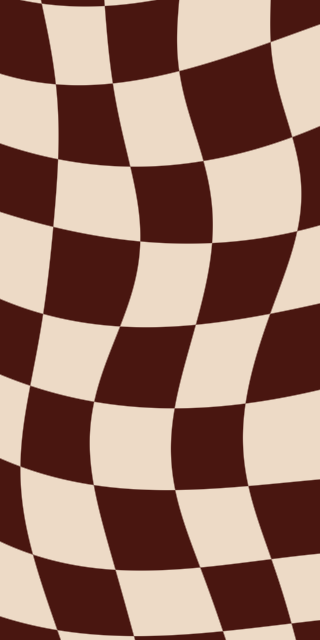
Give the GLSL for this pattern, as a Shadertoy shader.

```glsl
const vec3 CREAM = vec3(0.93, 0.855, 0.775);
const vec3 BROWN = vec3(0.286, 0.086, 0.063);
const float PI = 3.14159265;
const int ROWS = 9;
const int COLUMNS = 4;

// Row edges: left height, right height, sag, skew
const vec4 ROW_SHAPE[ROWS] = vec4[ROWS](
    vec4(-0.008, -0.078, 0.167, 0.046),
    vec4(0.115, 0.038, 0.167, 0.065),
    vec4(0.224, 0.197, 0.195, 0.007),
    vec4(0.331, 0.352, 0.152, -0.012),
    vec4(0.467, 0.474, 0.162, 0.043),
    vec4(0.585, 0.609, 0.163, 0.021),
    vec4(0.716, 0.749, 0.133, 0.055),
    vec4(0.846, 0.865, 0.142, 0.075),
    vec4(0.963, 0.969, 0.109, 0.047));

// Column edges: top, bottom, then the two lowest wave amplitudes
const vec4 COLUMN_SWAY[COLUMNS] = vec4[COLUMNS](
    vec4(0.128, 0.190, -0.039, 0.073),
    vec4(0.326, 0.422, -0.015, 0.082),
    vec4(0.560, 0.706, -0.040, 0.078),
    vec4(0.846, 0.925, -0.048, 0.093));

// Column edges: amplitudes of waves three to six
const vec4 COLUMN_RIPPLE[COLUMNS] = vec4[COLUMNS](
    vec4(-0.008, 0.005, 0.004, -0.001),
    vec4(-0.021, -0.024, 0.003, 0.002),
    vec4(-0.026, -0.023, -0.003, -0.005),
    vec4(-0.006, -0.025, -0.006, -0.006));

// Cubic arc across the canvas
float rowEdge(float x, vec4 shape) {
    float arch = x * (1.0 - x);
    return mix(shape.x, shape.y, x) + arch * (shape.z + shape.w * (1.0 - 2.0 * x));
}

// Slanted line with a short sine series
float columnEdge(float y, vec4 sway, vec4 ripple) {
    float sum = mix(sway.x, sway.y, y);
    sum += dot(sway.zw, sin(PI * y * vec2(1.0, 2.0)));
    return sum + dot(ripple, sin(PI * y * vec4(3.0, 4.0, 5.0, 6.0)));
}

// Smoothed sign of a signed offset, about one pixel wide
float softSign(float offset) {
    return clamp(1.6 * offset / max(fwidth(offset), 1e-6), -1.0, 1.0);
}

void mainImage(out vec4 fragColor, in vec2 fragCoord) {
    vec2 p = fragCoord / iResolution.xy;
    p.y = 1.0 - p.y;

    // Each crossed edge flips the checker
    float checker = 1.0;
    for (int i = 0; i < ROWS; i++) {
        checker *= softSign(rowEdge(p.x, ROW_SHAPE[i]) - p.y);
    }
    for (int i = 0; i < COLUMNS; i++) {
        checker *= softSign(columnEdge(p.y, COLUMN_SWAY[i], COLUMN_RIPPLE[i]) - p.x);
    }

    fragColor = vec4(mix(BROWN, CREAM, 0.5 + 0.5 * checker), 1.0);
}
```
